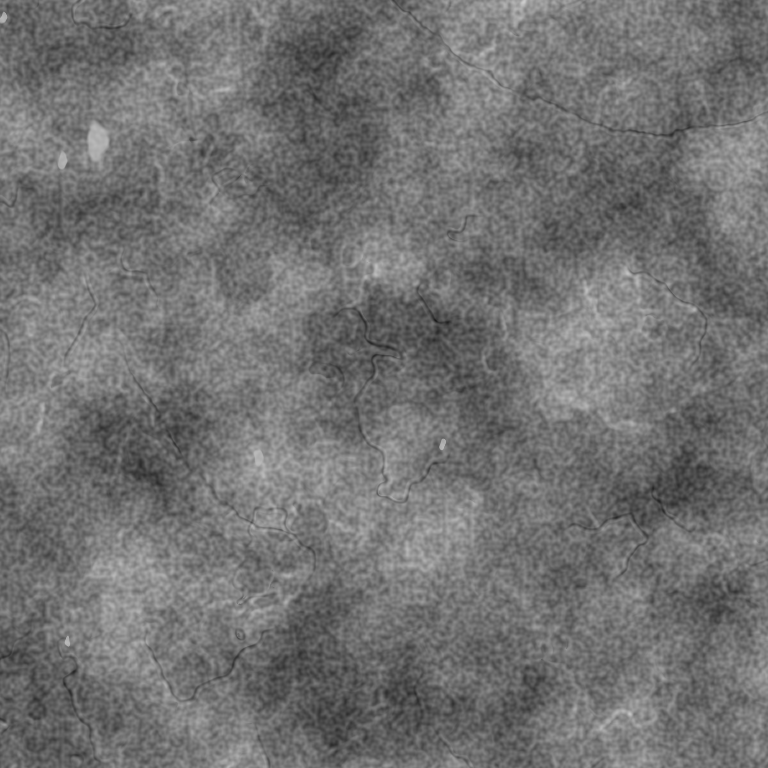
This texture is drawn by a Shadertoy shader. Its source:

```glsl
// Weathered grey concrete: cloudy stains, sandy grain, hairline cracks and pale chips.
#define MEAN_GREY 0.447
#define STAIN_SCALE 4.3
#define STAIN_CONTRAST 0.235
#define GRAIN_SCALE 150.0
#define GRAIN_CONTRAST 0.15
#define CRACK_WIDTH 0.0028
#define CRACK_DEPTH 0.13
#define SEAM_GLOW 0.09
#define CHIP_COUNT 6
#define CHIP_GREY 0.72

vec2 hash22(vec2 p) {
    vec3 q = fract(p.xyx * vec3(0.1031, 0.1030, 0.0973));
    q += dot(q, q.yzx + 33.33);
    return fract((q.xx + q.yz) * q.zy);
}

float cornerSlope(vec2 cell, vec2 offset) {
    float angle = 6.28319 * hash22(cell).x;
    return dot(vec2(cos(angle), sin(angle)), offset);
}

float gradientNoise(vec2 p) {
    vec2 i = floor(p), f = p - i, e = vec2(1.0, 0.0);
    vec2 u = f * f * f * (f * (f * 6.0 - 15.0) + 10.0);
    float low = mix(cornerSlope(i, f), cornerSlope(i + e, f - e), u.x);
    float high = mix(cornerSlope(i + e.yx, f - e.yx), cornerSlope(i + 1.0, f - 1.0), u.x);
    return mix(low, high, u.y);
}

float fbm(vec2 p, int octaves, float gain) {
    float sum = 0.0, amplitude = 1.0;
    for (int i = 0; i < octaves; i++) {
        sum += amplitude * gradientNoise(p);
        p = mat2(1.6, 1.2, -1.2, 1.6) * p + 17.3;
        amplitude *= gain;
    }
    return sum;
}

// Signed distance to a winding contour line of noise.
float contourDistance(vec2 p, float scale, vec2 seed) {
    vec2 q = p * scale + seed, e = vec2(0.02, 0.0);
    float f = fbm(q, 4, 0.5);
    vec2 slope = vec2(fbm(q + e, 4, 0.5), fbm(q + e.yx, 4, 0.5)) - f;
    return f / max(length(slope) / e.x, 0.05) / scale;
}

// Signed distance to a parabola standing on its foot point.
float arcDistance(vec2 p, vec2 foot, float bend) {
    vec2 d = p - foot;
    return (d.y - bend * d.x * d.x) / length(vec2(1.0, 2.0 * bend * d.x));
}

float line(float d, float width) {
    return 1.0 - smoothstep(0.0, width, abs(d));
}

// Dark groove with a faint pale lip on one side.
float groove(float d) {
    return 0.45 * line(d + 1.6 * CRACK_WIDTH, CRACK_WIDTH) - line(d, CRACK_WIDTH);
}

float span(float x, float from, float to) {
    return smoothstep(from, from + 0.03, x) * (1.0 - smoothstep(to - 0.03, to, x));
}

void mainImage(out vec4 fragColor, in vec2 fragCoord) {
    vec2 p = fragCoord / iResolution.y;
    vec2 wobble = vec2(fbm(p * 14.0, 4, 0.55), fbm(p * 14.0 + 50.0, 4, 0.55));

    // Cloudy stains with ragged borders
    vec2 stainPos = p * STAIN_SCALE + 0.12 * wobble + vec2(3.7, 8.2);
    float grey = MEAN_GREY + STAIN_CONTRAST * fbm(stainPos, 6, 0.68);

    // Sandy grain
    float grain = gradientNoise(p * GRAIN_SCALE) + 0.6 * gradientNoise(p * GRAIN_SCALE * 0.57 + 91.0);
    grey += GRAIN_CONTRAST * grain;

    // Broken hairline cracks and pale seams
    float crackMask = smoothstep(0.0, 0.3, fbm(p * 5.0 + 31.0, 2, 0.5));
    float seamMask = smoothstep(0.0, 0.3, fbm(p * 6.0 + 72.0, 2, 0.5));
    grey += CRACK_DEPTH * 0.8 * crackMask * groove(contourDistance(p, 5.0, vec2(12.0, 5.0)));
    grey += SEAM_GLOW * seamMask * line(contourDistance(p, 6.0, vec2(41.0, 23.0)), 2.0 * CRACK_WIDTH);

    // Long arching cracks and one pale bowl-shaped seam
    vec2 q = p + 0.012 * wobble;
    float fade = 0.7 + 0.8 * gradientNoise(p * 22.0);
    float longCracks = groove(arcDistance(q, vec2(0.87, 0.83), 1.35)) * span(p.x, 0.48, 1.1)
        + groove(arcDistance(q, vec2(0.385, 0.31), 4.5)) * span(p.x, 0.15, 0.4);
    grey += CRACK_DEPTH * fade * longCracks;
    float bowl = arcDistance(q, vec2(0.82, 0.45), 5.0);
    grey += SEAM_GLOW * fade * line(bowl, 0.012) * span(p.x, 0.66, 0.94);

    // Pale chips, mostly tiny
    for (int i = 0; i < CHIP_COUNT; i++) {
        vec2 seed = vec2(float(i) + 4.0, 9.0);
        vec2 d = (p - hash22(seed) + 0.012 * wobble) * vec2(1.25, 0.8);
        float size = i == 0 ? 0.022 : mix(0.003, 0.009, hash22(seed + 20.0).x);
        float chip = 1.0 - smoothstep(0.75 * size, 1.1 * size, length(d));
        grey = mix(grey, CHIP_GREY + 0.3 * GRAIN_CONTRAST * grain, 0.85 * chip);
    }

    fragColor = vec4(vec3(clamp(grey, 0.0, 1.0)), 1.0);
}
```
